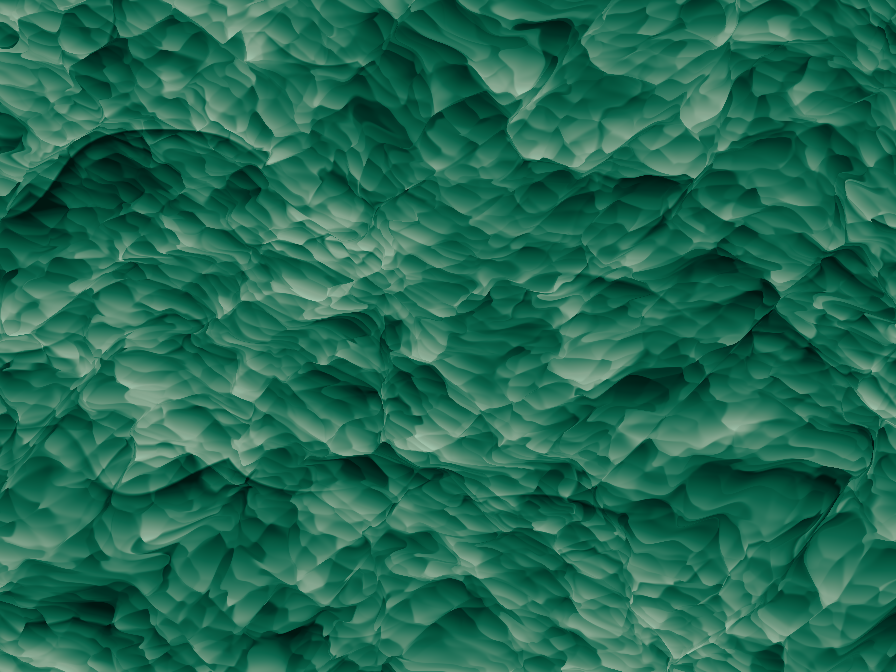
A Shadertoy shader for this texture:

```glsl
const vec2 LIGHT = vec2(0.42, 0.91);

vec2 hash2(vec2 p) {
    vec3 q = fract(p.xyx * vec3(0.1031, 0.1030, 0.0973));
    q += dot(q, q.yzx + 33.33);
    return fract((q.xx + q.yz) * q.zy);
}

vec2 rotate(vec2 p, float angle) {
    float c = cos(angle), s = sin(angle);
    return vec2(c * p.x - s * p.y, s * p.x + c * p.y);
}

float cornerSlope(vec2 corner, vec2 offset) {
    float angle = 6.2832 * hash2(corner).x;
    return dot(vec2(cos(angle), sin(angle)), offset);
}

float gradientNoise(vec2 p) {
    vec2 i = floor(p), f = fract(p);
    vec2 u = f * f * f * (f * (f * 6.0 - 15.0) + 10.0);
    vec2 e = vec2(1.0, 0.0);
    float low = mix(cornerSlope(i, f), cornerSlope(i + e, f - e), u.x);
    float high = mix(cornerSlope(i + e.yx, f - e.yx), cornerSlope(i + 1.0, f - 1.0), u.x);
    return mix(low, high, u.y);
}

vec2 warp(vec2 p, float amount) {
    return p + amount * vec2(gradientNoise(p), gradientNoise(p + 47.3));
}

// Tilted, slightly curved facets; returns the surface slope
vec2 facets(vec2 p, float sharpness) {
    vec2 cell = floor(p);
    vec2 slope = vec2(0.0);
    float total = 0.0;
    for (int y = -1; y <= 1; y++) {
        for (int x = -1; x <= 1; x++) {
            vec2 id = cell + vec2(x, y);
            vec2 toCentre = id + hash2(id) - p;
            vec2 tilt = hash2(id + 131.7) * 2.0 - 1.0;
            float weight = exp(-sharpness * dot(toCentre, toCentre));
            slope += weight * (1.15 * toCentre + 0.8 * tilt);
            total += weight;
        }
    }
    return slope / total;
}

// Broken kinked folds: a lit crest above a narrow shadow
float creases(vec2 p, float edge) {
    float height = p.y + 1.4 * gradientNoise(p * 0.38) + 0.9 * abs(gradientNoise(p * 0.8 + 9.0));
    float row = floor(height);
    float d = fract(height) - 0.5;
    float strength = smoothstep(-0.04, 0.32, gradientNoise(vec2(p.x * 0.5 + row * 7.3, row * 3.7)));
    float width = mix(0.03, 0.11, strength);
    float crest = 0.85 * exp(-abs(d) / (width * 1.2));
    float shadow = -1.6 * exp(-abs(d) / width);
    return strength * mix(shadow, crest, smoothstep(-edge, edge, d));
}

// Colour from shadow to gloss
vec3 plasticColour(float tone) {
    const vec3 colours[6] = vec3[6](
        vec3(0.00, 0.20, 0.15), vec3(0.01, 0.32, 0.23), vec3(0.04, 0.40, 0.30),
        vec3(0.18, 0.48, 0.38), vec3(0.34, 0.55, 0.45), vec3(0.52, 0.65, 0.56));
    const float stops[6] = float[6](-1.96, -1.01, -0.19, 0.52, 1.18, 2.05);
    vec3 colour = colours[0];
    for (int i = 1; i < 6; i++) {
        float t = clamp((tone - stops[i - 1]) / (stops[i] - stops[i - 1]), 0.0, 1.0);
        colour = mix(colour, colours[i], t);
    }
    colour *= 1.0 - 0.55 * smoothstep(1.9, 3.4, -tone);
    return colour + 0.12 * smoothstep(2.0, 3.4, tone);
}

void mainImage(out vec4 fragColor, in vec2 fragCoord) {
    vec2 p = fragCoord / iResolution.y;
    vec2 bent = p + vec2(0.04, 0.11) * gradientNoise(p * 2.1 + 3.0);
    float tone = 0.8 * gradientNoise(p * vec2(1.6, 2.6) + 21.0);

    // Elongated shards from broad to fine, crossing at alternate slants
    vec2 scale = vec2(3.4, 7.2);
    for (int layer = 0; layer < 6; layer++) {
        float k = float(layer);
        float slant = (mod(k, 2.0) - 0.5) * (1.25 - 0.1 * k);
        vec2 q = rotate(bent, slant) * scale + k * 19.7;
        float sharpness = mix(10.0, 38.0, smoothstep(-0.3, 0.2, gradientNoise(q * 0.6 + 5.0)));
        vec2 slope = facets(warp(q, 0.3), sharpness);
        tone += 0.62 * dot(slope, LIGHT);
        bent += 0.1 * slope / scale;
        scale *= 1.5;
    }

    // Long folds and fine wrinkles
    tone += 1.4 * creases(p * 4.5 + 2.0, 0.014);
    tone += 0.9 * creases(rotate(bent, 0.4) * 10.0 + 31.0, 0.03);
    tone += 0.85 * creases(rotate(bent, -0.45) * 14.0 + 73.0, 0.04);

    fragColor = vec4(plasticColour(1.12 * tone), 1.0);
}
```
